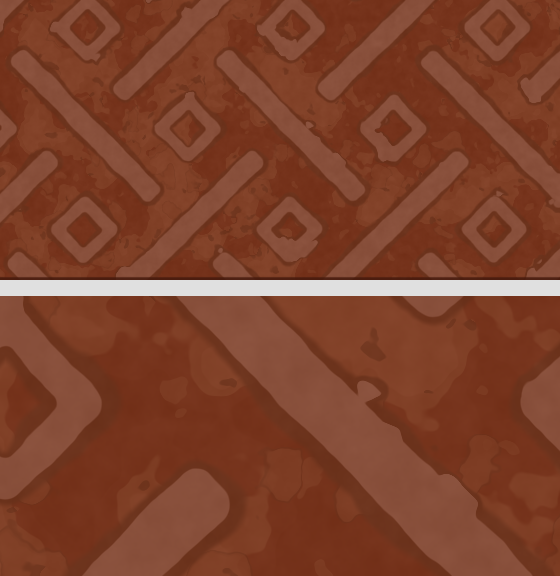
Top: the whole. Bottom: its middle third, enlarged.
Give the GLSL for this pattern, as a Shadertoy shader.

```glsl
// Worn terracotta lattice: hollow diamonds alternate with slanted bars on a
// checkerboard of sites whose rows lean the bars in opposite directions.
// Distance functions give the relief; layered noise gives clay, chips and wear.

const vec2 SITE_STEP = vec2(0.3660, 0.3602);   // spacing of sites, canvas height = 1
const vec2 FIRST_SITE = vec2(0.3125, 0.901);   // centre of one diamond
const float ROW_DRIFT = 0.017;                 // sideways drift of rows with height
const float PI = 3.14159265;

const vec3 RAISED = vec3(0.535, 0.312, 0.232);
const vec3 OCHRE  = vec3(0.498, 0.245, 0.145);
const vec3 DEEP   = vec3(0.464, 0.202, 0.110);
const vec3 GROOVE = vec3(0.418, 0.198, 0.110);
const vec3 EDGE   = vec3(0.270, 0.100, 0.050);

// Integer hash of a cell, result in 0..1
float hash(vec2 cell, float seed) {
    uvec3 k = uvec3(ivec3(vec3(cell, seed))) * uvec3(1597u, 7919u, 3571u);
    uint h = k.x ^ (k.y << 8) ^ (k.z << 16) ^ k.y;
    h = (h ^ (h >> 16)) * 73244475u;
    h = (h ^ (h >> 15)) * 73244475u;
    h ^= h >> 16;
    return float(h & 65535u) / 65535.0;
}

float valueNoise(vec2 p) {
    vec2 i = floor(p), f = fract(p);
    f = f * f * (3.0 - 2.0 * f);
    float low  = mix(hash(i, 0.0), hash(i + vec2(1, 0), 0.0), f.x);
    float high = mix(hash(i + vec2(0, 1), 0.0), hash(i + vec2(1, 1), 0.0), f.x);
    return mix(low, high, f.y);
}

float fbm(vec2 p) {
    float sum = 0.0, weight = 0.5;
    for (int i = 0; i < 4; i++) {
        sum += weight * valueNoise(p);
        p = mat2(1.6, 1.2, -1.2, 1.6) * p + 17.3;
        weight *= 0.5;
    }
    return sum / 0.9375;
}

float roundBox(vec2 p, vec2 halfSize, float radius) {
    vec2 q = abs(p) - halfSize + radius;
    return length(max(q, 0.0)) + min(max(q.x, q.y), 0.0) - radius;
}

// Turns the +45 degree diagonal onto the x axis
vec2 turn45(vec2 p) {
    return vec2(p.x + p.y, p.y - p.x) * sqrt(0.5);
}

float hollowDiamond(vec2 p) {
    vec2 q = turn45(p);
    float outer = roundBox(q, vec2(0.090), 0.024);
    float hole  = roundBox(q, vec2(0.049), 0.013);
    return max(outer, -hole);
}

float slantedBar(vec2 p, float lean) {
    vec2 q = turn45(vec2(p.x, (p.y - 0.010) * lean));
    return roundBox(q, vec2(0.358, 0.0365), 0.024);
}

vec2 siteCoords(vec2 p) {
    return (p - FIRST_SITE - vec2(ROW_DRIFT * (p.y - FIRST_SITE.y), 0.0)) / SITE_STEP;
}

// Distance to the nearest motif, searched over neighbouring sites
float lattice(vec2 p) {
    vec2 uv = siteCoords(p), home = round(uv);
    float d = 1.0;
    for (int y = -1; y <= 1; y++)
    for (int x = -1; x <= 1; x++) {
        vec2 site = home + vec2(x, y);
        vec2 local = (uv - site) * SITE_STEP;
        float lean = mod(site.y, 2.0) < 0.5 ? 1.0 : -1.0;
        bool diamond = mod(site.x + site.y, 2.0) < 0.5;
        d = min(d, diamond ? hollowDiamond(local) : slantedBar(local, lean));
    }
    return d;
}

// Distance to scattered round chips, a share of the cells holding one
float chips(vec2 p, float size, float share) {
    vec2 q = p / size, home = floor(q);
    float d = 1.0;
    for (int y = -1; y <= 1; y++)
    for (int x = -1; x <= 1; x++) {
        vec2 cell = home + vec2(x, y);
        if (hash(cell, 1.0) > share) continue;
        vec2 centre = cell + 0.2 + 0.6 * vec2(hash(cell, 2.0), hash(cell, 3.0));
        d = min(d, length(q - centre) - mix(0.10, 0.36, hash(cell, 4.0)));
    }
    return d * size;
}

float cover(float d, float softness) {
    return 1.0 - smoothstep(-softness, softness, d);
}

// Clay between motifs: ragged ochre patches favouring one side of each bar
vec3 clay(vec2 p, vec2 ragged, float aa) {
    vec2 uv = siteCoords(p);
    float level = fbm(p * 8.0 + 3.0) - 0.085 * sin(PI * (uv.x + uv.y));
    vec3 col = mix(DEEP, OCHRE, smoothstep(0.505, 0.525, level));
    col += 0.014 * smoothstep(0.61, 0.63, level) - 0.007 * cover(level - 0.39, 0.01);
    float large = chips(ragged, 0.13, 0.35), small = chips(ragged, 0.045, 0.25);
    col = mix(col, GROOVE, 0.45 * cover(abs(large) - 0.003, aa));
    col = mix(col, OCHRE, 0.75 * cover(large, aa));
    return mix(col, mix(OCHRE, GROOVE, step(0.5, level)), 0.7 * cover(small, aa));
}

void mainImage(out vec4 fragColor, in vec2 fragCoord) {
    vec2 p = fragCoord / iResolution.y;
    float aa = 1.0 / iResolution.y;
    vec2 wobble = vec2(fbm(p * 15.0), fbm(p * 15.0 + 41.0)) - 0.5;

    // Motif edges wander slightly and spread in a few worn places
    float d = lattice(p + 0.011 * wobble);
    d -= 0.022 * smoothstep(0.68, 0.80, fbm(p * 9.0 + 67.0));

    // Clay, then the uneven groove, then the raised motif
    vec3 col = clay(p, p + 0.09 * wobble, aa);
    float grooveWidth = 0.029 * fbm(p * 11.0 + 23.0);
    col = mix(col, GROOVE, 0.9 * cover(d - grooveWidth, 0.005));
    col = mix(col, RAISED + 0.02 * (fbm(p * 20.0) - 0.5), cover(d, aa));

    // Fine mottling and the dark lower border
    col += 0.035 * (fbm(p * 45.0 + 9.0) - 0.5);
    col = mix(col, EDGE, 0.85 * cover(p.y - 0.010, aa));
    fragColor = vec4(col, 1.0);
}
```
